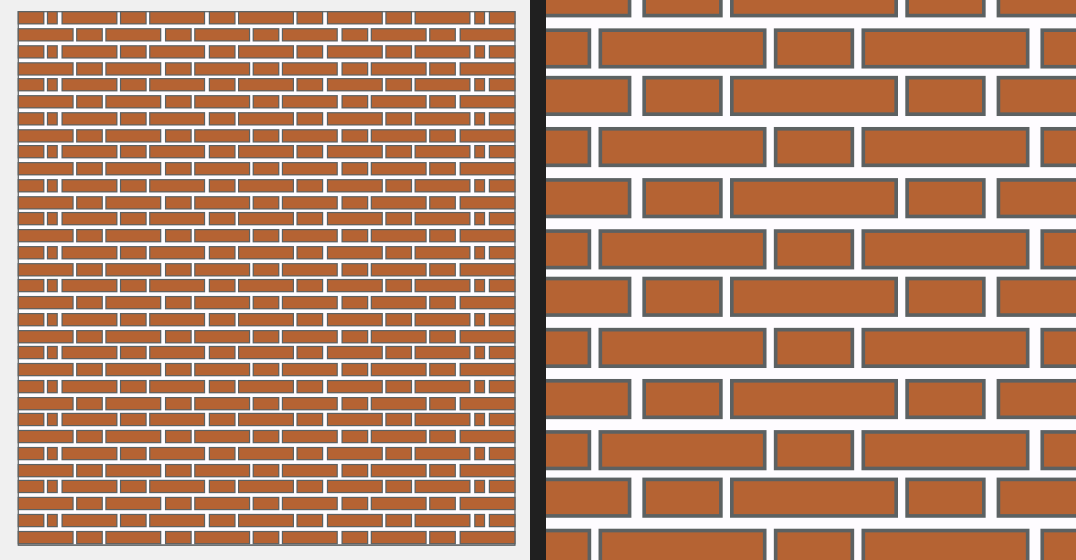
Left: the whole. Right: its middle third, enlarged.
Reproduce this pattern procedurally as a Shadertoy shader.

```glsl
// Flemish bond brick wall with outlined bricks, closers at the ends and a pale margin.

// Lengths are in modules; one module is the thickness of a brick outline.
const float MODULES_HIGH = 460.0;           // modules across the canvas height
const vec2  MARGIN       = vec2(14.5, 9.1); // left and top margin
const vec2  WALL         = vec2(409.0, 439.3);
const float OUTLINE      = 1.0;
const float SILL         = 1.3;             // border thickness below the last course

const int   COURSES      = 32;
const float COURSE_PITCH = 13.75;
const float BRICK_HEIGHT = 11.0;
const float BOND_PITCH   = 72.62;           // one stretcher, one header, two joints
const float HEADER_START = 48.42;           // header offset from its stretcher
const float BOND_SHIFT   = 36.3;            // offset of every other course
const float STRETCHER    = 46.0;
const float HEADER       = 22.0;
const float CLOSER       = 9.0;
const float CLOSER_START = 24.0;

const vec3 PAPER  = vec3(0.94);
const vec3 MORTAR = vec3(0.995, 0.99, 1.0);
const vec3 LINE   = vec3(0.36, 0.38, 0.385);
const vec3 CLAY   = vec3(0.71, 0.39, 0.20);

// Share of a square pixel of the given size lying inside a rectangle.
float boxCoverage(vec2 p, vec2 lo, vec2 hi, float pixel) {
    vec2 overlap = min(p + 0.5 * pixel, hi) - max(p - 0.5 * pixel, lo);
    vec2 share = clamp(overlap / pixel, 0.0, 1.0);
    return share.x * share.y;
}

// Coverage of a whole brick (x) and of its clay face (y).
vec2 brick(vec2 p, vec2 corner, float width, float pixel) {
    vec2 end = corner + vec2(width, BRICK_HEIGHT);
    return vec2(boxCoverage(p, corner, end, pixel),
                boxCoverage(p, corner + OUTLINE, end - OUTLINE, pixel));
}

// One course; joints snap to whole modules, so their widths vary slightly.
vec2 course(vec2 p, int row, float pixel) {
    bool shifted = row % 2 == 0;
    float top = ceil(COURSE_PITCH * float(row));
    float shift = shifted ? BOND_SHIFT : 0.0;
    int stretchers = shifted ? 5 : 6;
    vec2 cover = vec2(0.0);

    for (int i = 0; i < stretchers; i++) {
        float start = shift + BOND_PITCH * float(i);
        cover += brick(p, vec2(floor(start), top), STRETCHER, pixel);
        if (i < stretchers - 1)
            cover += brick(p, vec2(floor(start + HEADER_START), top), HEADER, pixel);
    }

    // Corner header and closer at both ends of a shifted course
    if (shifted) {
        cover += brick(p, vec2(0.0, top), HEADER, pixel);
        cover += brick(p, vec2(CLOSER_START, top), CLOSER, pixel);
        cover += brick(p, vec2(WALL.x - CLOSER_START - CLOSER - 1.0, top), CLOSER, pixel);
        cover += brick(p, vec2(WALL.x - HEADER, top), HEADER, pixel);
    }
    return cover;
}

void mainImage(out vec4 fragColor, in vec2 fragCoord) {
    // Modules from the top left corner of the wall, y pointing down
    float pixel = MODULES_HIGH / iResolution.y;
    vec2 p = vec2(fragCoord.x, iResolution.y - fragCoord.y) * pixel - MARGIN;

    // Mortar field with its border
    vec2 innerEnd = WALL - vec2(OUTLINE, SILL);
    vec3 color = mix(PAPER, LINE, boxCoverage(p, vec2(0.0), WALL, pixel));
    color = mix(color, MORTAR, boxCoverage(p, vec2(OUTLINE), innerEnd, pixel));

    // Bricks of the nearest courses
    int nearest = int(floor(p.y / COURSE_PITCH));
    vec2 cover = vec2(0.0);
    for (int row = max(nearest - 1, 0); row <= min(nearest + 1, COURSES - 1); row++)
        cover += course(p, row, pixel);
    cover = min(cover, 1.0);

    // Blend by area: outline is the brick minus its face
    color = color * (1.0 - cover.x) + LINE * (cover.x - cover.y) + CLAY * cover.y;
    fragColor = vec4(color, 1.0);
}
```
